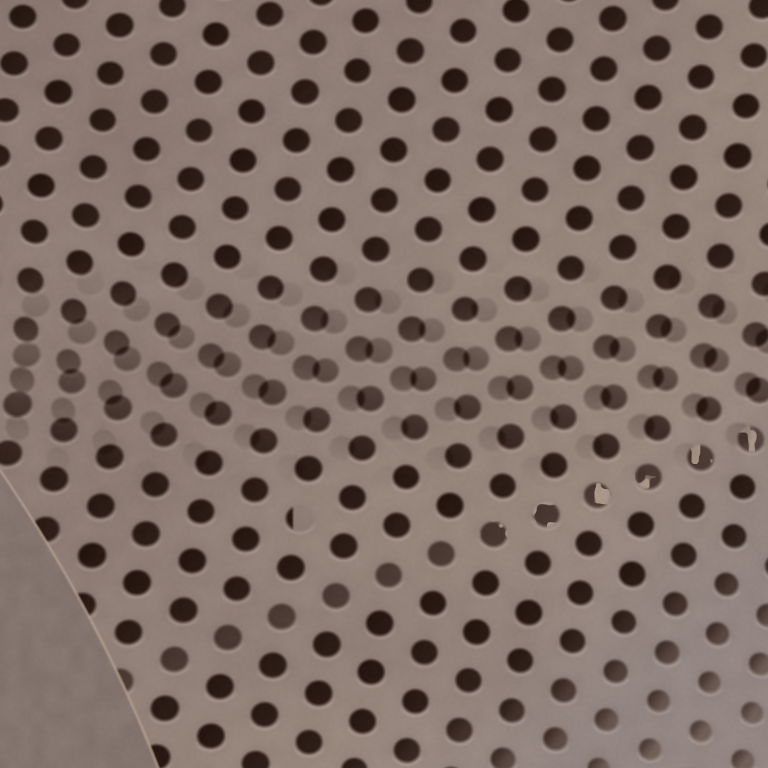
A WebGL 1 fragment shader for this texture:

```glsl
precision highp float;
uniform vec2 u_resolution;

const vec3 METAL_LIGHT = vec3(0.60, 0.535, 0.495);
const vec3 METAL_DARK = vec3(0.535, 0.465, 0.435);
const vec3 HOLE_DARK = vec3(0.135, 0.075, 0.05);
const vec3 PIT_GREY = vec3(0.44, 0.375, 0.345);
const vec3 PLANE_GREY = vec3(0.515, 0.46, 0.43);
const vec3 EDGE_LIGHT = vec3(0.70, 0.62, 0.57);
const vec3 CHIP_LIGHT = vec3(0.66, 0.59, 0.54);

// Lattice origins and steps, in canvas units with y pointing down
const vec2 UPPER_ORIGIN = vec2(0.501, 0.260);
const vec2 UPPER_ACROSS = vec2(0.0687, -0.0258);
const vec2 UPPER_DOWN = vec2(-0.0111, 0.0648);
const vec2 LOWER_ORIGIN = vec2(0.4596, 0.6471);
const vec2 LOWER_ACROSS = vec2(0.0692, -0.02695);
const vec2 LOWER_DOWN = vec2(-0.01133, 0.0638);

const vec2 HOLE_RADIUS = vec2(0.0172, 0.0157);
const float HOLE_SOFTNESS = 0.0032;
const float JITTER = 0.0015;
const vec2 BLEND_RANGE = vec2(0.31, 0.65);
const vec2 SHALLOW_RANGE = vec2(1.21, 1.50);
const float WORN_ROW = 2.0;
const vec2 PLUGGED_HOLE = vec2(-1.0, 0.0);
const float EDGE_WIDTH = 0.0018;

float hash(vec2 p) {
  vec3 q = fract(p.xyx * 0.1031);
  q += dot(q, q.yzx + 33.33);
  return fract((q.x + q.y) * q.z);
}

float noise(vec2 p) {
  vec2 i = floor(p), f = fract(p);
  f = f * f * (3.0 - 2.0 * f);
  return mix(mix(hash(i), hash(i + vec2(1, 0)), f.x),
             mix(hash(i + vec2(0, 1)), hash(i + vec2(1, 1)), f.x), f.y);
}

// Bends of each sheet, relative to its origin
vec2 warpUpper(vec2 d) {
  float left = max(-d.x, 0.0);
  float sag = 0.031 * d.x * d.x + 0.134 * left * min(d.y, 0.08);
  return d + vec2(-0.77 * left * left * left * max(d.y, 0.0), sag);
}

vec2 warpLower(vec2 d) {
  return d + vec2(0.048, -0.045) * d.x * d.x;
}

vec3 metal(vec2 p) {
  float glow = 0.12 + 0.6 * p.x + 0.45 * p.y + 0.45 * (noise(p * 6.0) - 0.5);
  vec3 color = mix(METAL_DARK, METAL_LIGHT, clamp(glow, 0.0, 1.0));
  color += vec3(-0.02, -0.01, 0.015) * smoothstep(1.35, 1.8, p.x + p.y);
  return color + 0.02 * (noise(p * 45.0) - 0.5);
}

vec3 perforate(vec3 base, vec2 p, vec2 q, vec2 across, vec2 down, float wear) {
  // Nearest hole of the skewed lattice
  float det = across.x * down.y - across.y * down.x;
  vec2 cell = vec2(q.x * down.y - q.y * down.x, across.x * q.y - across.y * q.x) / det;
  vec2 id = floor(cell + 0.5);
  vec2 d = mat2(across, down) * (cell - id);
  vec2 center = p - d;
  d += JITTER * (vec2(hash(id + 70.0), hash(id + 110.0)) - 0.5);

  // Depth fades toward the lower right; one row is worn
  float shallow = smoothstep(SHALLOW_RANGE.x, SHALLOW_RANGE.y, 0.6 * center.x + center.y);
  float worn = wear * (1.0 - step(0.5, abs(id.y - WORN_ROW)));
  vec2 radius = HOLE_RADIUS * (1.0 - 0.14 * shallow) * (0.97 + 0.06 * hash(id + 30.0));
  float dist = (length(d / radius) - 1.0) * radius.y;
  float soft = max(HOLE_SOFTNESS, 1.0 / min(u_resolution.x, u_resolution.y));
  float hole = 1.0 - smoothstep(-soft, soft, dist);

  // Lit lower right wall and dark upper left crescent
  float lit = smoothstep(-0.016, 0.010, dot(d, vec2(0.8, 0.6)));
  float fill = 0.09 * hash(id + 50.0) + 0.06 * lit + 0.4 * worn;
  fill += shallow * mix(0.45, 0.95, lit);
  vec3 inside = mix(HOLE_DARK, PIT_GREY, clamp(fill, 0.0, 1.0));

  // Chips in the worn row and the plugged hole
  float chips = smoothstep(0.56, 0.70, noise(p * 95.0)) * worn * step(2.5, id.x);
  inside = mix(inside, CHIP_LIGHT, chips);
  float plugged = wear * (1.0 - step(0.5, length(id - PLUGGED_HOLE)));
  hole *= 1.0 - plugged * smoothstep(-0.011, -0.006, d.x);

  // Soft shade around the hole and a thin bright lower rim
  base *= 1.0 - 0.06 * exp(-max(dist, 0.0) * 220.0);
  float rim = exp(-pow((dist - 0.004) / 0.0022, 2.0));
  base += 0.05 * rim * smoothstep(0.2, 1.0, d.y / radius.y);
  return mix(base, inside, hole);
}

void main() {
  vec2 p = gl_FragCoord.xy / u_resolution;
  p.y = 1.0 - p.y;

  // Two sheets dissolving into each other
  vec3 base = metal(p);
  vec3 upper = perforate(base, p, warpUpper(p - UPPER_ORIGIN), UPPER_ACROSS, UPPER_DOWN, 0.0);
  vec3 lower = perforate(base, p, warpLower(p - LOWER_ORIGIN), LOWER_ACROSS, LOWER_DOWN, 1.0);
  vec3 color = mix(upper, lower, smoothstep(BLEND_RANGE.x, BLEND_RANGE.y, p.y));

  // Plain plane behind a curved bright edge
  float s = p.y - 0.612;
  float edge = 0.88 * (p.x - 0.68 * s + 0.384 * s * s);
  vec3 plane = PLANE_GREY + 0.03 * (noise(p * 60.0) - 0.5);
  color = mix(plane, color, smoothstep(-0.002, 0.002, edge));
  color = mix(color, EDGE_LIGHT, 0.75 * (1.0 - smoothstep(0.0, 2.0 * EDGE_WIDTH, abs(edge))));

  // Fine grain
  color += 0.012 * (noise(p * 260.0) - 0.5);
  gl_FragColor = vec4(color, 1.0);
}
```
